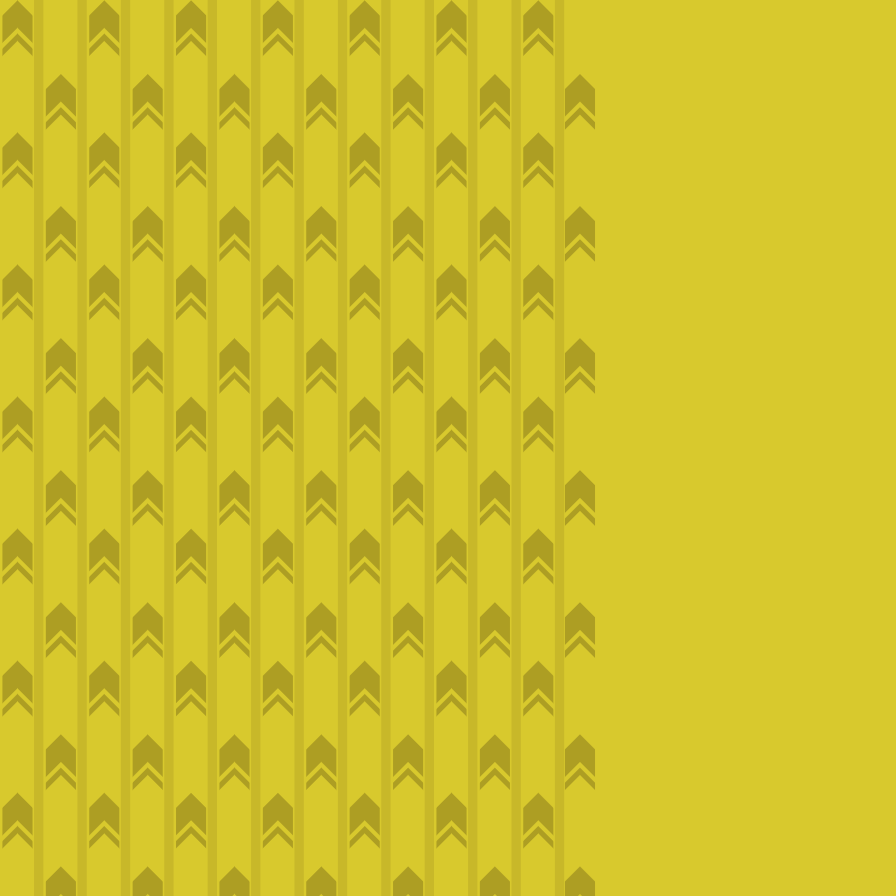
Give the GLSL for this pattern, as a WebGL 1 fragment shader.

```glsl
precision highp float;
// Draws staggered upward arrows between vertical stripes, beside a plain right margin.

uniform vec2 u_resolution;

const vec3 YELLOW = vec3(0.847, 0.788, 0.176);
const vec3 STRIPE_GOLD = vec3(0.784, 0.720, 0.160);
const vec3 ARROW_OLIVE = vec3(0.678, 0.620, 0.137);

const float COLUMN_PITCH = 0.04844;
const float ROW_PITCH = 0.1474;
const float LAST_COLUMN = 13.0;

// Soft coverage of the interval lo..hi, one pixel wide at each edge.
float band(float v, float lo, float hi, float px) {
  return clamp((v - lo) / px + 0.5, 0.0, 1.0)
       * clamp((hi - v) / px + 0.5, 0.0, 1.0);
}

// Index of the nearest repeat, limited to 0..last.
float nearestIndex(float x, float first, float pitch, float last) {
  return clamp(floor((x - first) / pitch + 0.5), 0.0, last);
}

// Evenly spaced vertical stripes.
float stripes(float x, float first, float halfWidth, float px) {
  float i = nearestIndex(x, first, COLUMN_PITCH, LAST_COLUMN - 1.0);
  float d = x - first - i * COLUMN_PITCH;
  return band(d, -halfWidth, halfWidth, px);
}

// Pointed block with a thin chevron below; p is measured downward from the tip.
float arrow(vec2 p, float halfWidth, float px) {
  float depth = p.y - abs(p.x);
  float slantPx = px * 1.414;
  float body = band(depth, 0.0, 0.0307, slantPx);
  float chevron = band(depth, 0.0371, 0.0453, slantPx);
  return max(body, chevron) * band(p.x, -halfWidth, halfWidth, px);
}

// Columns of arrows, with every second column shifted down.
float arrowField(vec2 p, float firstX, float px) {
  float column = nearestIndex(p.x, firstX, COLUMN_PITCH, LAST_COLUMN);
  float centerX = min(firstX + column * COLUMN_PITCH, 0.6473);
  float tipY = mix(0.0004, 0.0826, mod(column, 2.0));
  float lead = 0.25 * ROW_PITCH;
  float y = mod(p.y - tipY + lead, ROW_PITCH) - lead;
  return arrow(vec2(p.x - centerX, y), 0.0168, px);
}

void main() {
  vec2 p = gl_FragCoord.xy / u_resolution;
  p.y = 1.0 - p.y;
  float px = 1.0 / min(u_resolution.x, u_resolution.y);

  vec3 color = mix(YELLOW, STRIPE_GOLD, stripes(p.x, 0.0432, 0.0052, px));
  color = mix(color, ARROW_OLIVE, arrowField(p, 0.0195, px));
  gl_FragColor = vec4(color, 1.0);
}
```
